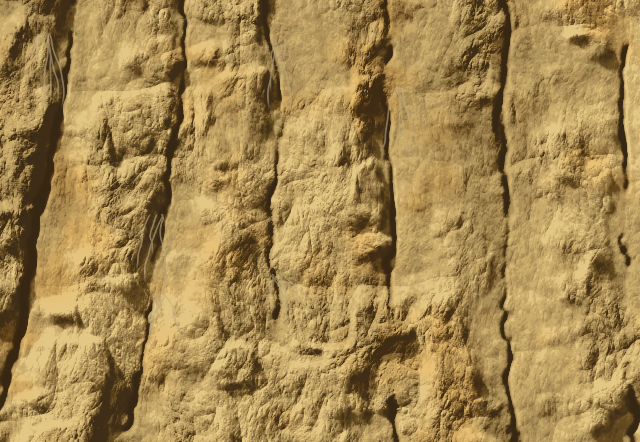
Write a WebGL 2 fragment shader that draws this texture.

```glsl
#version 300 es
precision highp float;
// Sunlit ochre earth bank with eroded vertical gullies, rough clods and dry twigs.

#define GULLY_SPACING 0.265
#define GULLY_OFFSET 0.095
#define GULLY_WIDTH 0.0075
#define RIDGE_HEIGHT 0.032
#define CLOD_SCALE 9.0
#define CLOD_HEIGHT 0.025
#define LIGHT_DIR vec2(-0.6, 0.8)
#define LIGHT_SLOPE 0.5
#define CONTRAST 1.7
#define EXPOSURE 0.54
#define GRAIN 0.26

uniform vec2 u_resolution;
out vec4 fragColor;

float hash(vec2 p) {
    vec3 a = fract(p.xyx * 0.1031);
    a += dot(a, a.yzx + 33.33);
    return fract((a.x + a.y) * a.z);
}

float noise(vec2 p) {
    vec2 i = floor(p), f = fract(p);
    f = f * f * f * (f * (f * 6.0 - 15.0) + 10.0);
    return mix(mix(hash(i), hash(i + vec2(1, 0)), f.x),
               mix(hash(i + vec2(0, 1)), hash(i + vec2(1, 1)), f.x), f.y);
}

// Rounded lumps divided by sharp creases.
float clods(vec2 p) {
    const mat2 turn = mat2(0.8, 0.6, -0.6, 0.8);
    float sum = 0.0, amp = 1.0;
    for (int i = 0; i < 6; i++) {
        sum += amp * abs(2.0 * noise(p) - 1.0);
        p = turn * p * 2.03 + 17.3;
        amp *= 0.5;
    }
    return sum;
}

// Horizontal position in gully periods; whole numbers are gully floors.
float gullyCoord(vec2 p) {
    float lean = mix(-0.15, 0.04, smoothstep(0.35, 0.65, p.x));
    float wander = 0.05 * (noise(p * vec2(3.0, 4.0) + 5.0) - 0.5)
                 + 0.022 * (noise(p * 15.0) - 0.5)
                 + 0.011 * (noise(p * 42.0) - 0.5);
    return (p.x + lean * (p.y - 0.5) + wander - GULLY_OFFSET) / GULLY_SPACING;
}

// Dark broken slot along each gully floor.
float gullySlot(vec2 p, float c) {
    float id = floor(c + 0.5);
    float open = noise(vec2(id * 7.3, p.y * 5.0)) + 0.5 * (noise(p * 24.0 + 13.0) - 0.5);
    float d = (c - id) * GULLY_SPACING / (GULLY_WIDTH * mix(0.6, 1.3, open));
    return exp(-d * d) * smoothstep(0.3, 0.6, open) * mix(0.55, 1.0, hash(vec2(id, 3.0)));
}

float height(vec2 p) {
    float c = gullyCoord(p), u = fract(c);
    float ridge = smoothstep(0.0, 0.6, u) * (1.0 - smoothstep(0.62, 1.0, u));
    ridge *= mix(0.35, 1.2, noise(p * vec2(2.5, 5.0) + 44.0));
    float flank = smoothstep(0.0, 0.8, u) * (1.0 - smoothstep(0.8, 1.0, u));
    vec2 bent = p + 0.035 * vec2(noise(p * 8.0 + 9.0), noise(p * 8.0 + 51.0));
    float patches = 0.65 * noise(bent * vec2(7.0, 4.5) + 31.0) + 0.35 * noise(bent * 19.0);
    float rough = smoothstep(0.3, 0.7, patches + 0.25 * (flank - 0.4));
    float lump = clods(bent * CLOD_SCALE * vec2(1.1, 0.75));
    float boulder = noise(bent * vec2(13.0, 10.0) + 63.0);
    return RIDGE_HEIGHT * ridge + CLOD_HEIGHT * mix(0.35, 1.1, rough) * lump
         + 0.022 * rough * smoothstep(0.4, 0.75, boulder) - 0.015 * gullySlot(p, c);
}

// Earth colours from deep shadow to full sun, spaced by area.
vec3 earth(float t) {
    vec3 c = vec3(0.25, 0.18, 0.09);
    c = mix(c, vec3(0.39, 0.29, 0.12), smoothstep(0.02, 0.135, t));
    c = mix(c, vec3(0.55, 0.44, 0.25), smoothstep(0.135, 0.275, t));
    c = mix(c, vec3(0.68, 0.57, 0.35), smoothstep(0.275, 0.48, t));
    c = mix(c, vec3(0.79, 0.67, 0.42), smoothstep(0.48, 0.725, t));
    c = mix(c, vec3(0.89, 0.78, 0.52), smoothstep(0.725, 0.95, t));
    return c * mix(0.85, 1.0, smoothstep(-0.2, 0.04, t));
}

// Coverage of dry twigs (x) and leaves (y) hanging along the gullies.
vec2 plants(vec2 p, float c) {
    vec2 cover = vec2(0.0);
    float px = 1.0 / u_resolution.y;
    for (int i = 0; i < 30; i++) {
        float k = float(i), clump = floor(k / 5.0);
        vec2 root = vec2(floor(hash(vec2(clump, 11.0)) * 5.0), 0.15 + 0.85 * hash(vec2(clump, 23.0)));
        float len = mix(0.04, 0.2, hash(vec2(k, 37.0)));
        float t = (root.y - p.y) / len;
        float x = p.x - GULLY_OFFSET - root.x * GULLY_SPACING - 0.03 * (hash(vec2(k, 61.0)) - 0.5);
        float bend = 0.14 * (hash(vec2(k, 41.0)) - 0.5);
        x -= bend * t * (1.6 - t) + 0.012 * (noise(vec2(t * 4.0, k)) - 0.5);
        float inside = smoothstep(0.0, 0.05, t) * (1.0 - smoothstep(0.8, 1.0, t));
        cover.x = max(cover.x, inside * (1.0 - smoothstep(0.0004, 0.0004 + 1.3 * px, abs(x))));
        float tuft = length(vec2((c - root.x) * GULLY_SPACING, p.y - root.y)) / 0.026;
        cover.y = max(cover.y, (1.0 - smoothstep(0.3, 1.0, tuft)) * step(0.5, hash(vec2(clump, 53.0))));
    }
    cover.y *= smoothstep(0.55, 0.68, noise(p * vec2(140.0, 90.0)));
    return cover;
}

void main() {
    vec2 p = gl_FragCoord.xy / u_resolution.y;
    float c = gullyCoord(p), h = height(p);

    // Slope towards the sun and cast shadow.
    float lit = (h - height(p + LIGHT_DIR * 0.0025)) / 0.0025;
    float blocked = 0.0;
    for (int i = 1; i <= 8; i++) {
        float d = 0.0075 * float(i);
        blocked = max(blocked, height(p + LIGHT_DIR * d) - h - LIGHT_SLOPE * d);
    }
    float shadow = smoothstep(0.0, 0.008, blocked);

    // Tone: sun, broad stains, fine runs and grain.
    float tone = EXPOSURE + 0.44 * tanh(CONTRAST * lit);
    tone += 0.26 * (noise(p * 3.5 + 70.0) - 0.5) - 0.1 * (1.0 - smoothstep(0.0, 0.6, p.x));
    tone += 0.16 * (noise(vec2(c * 18.0, p.y * 9.0)) - 0.5);
    tone += GRAIN * (0.6 * noise(p * 170.0) + 0.4 * noise(p * 75.0 + 8.0) - 0.5);
    tone = mix(tone, tone * 0.32, shadow) - 0.6 * gullySlot(p, c);

    // Faint rusty stains, then plants.
    vec3 color = earth(tone);
    float stain = 0.6 * noise(p * vec2(6.0, 5.0) + 90.0) + 0.4 * noise(p * 17.0 + 2.0);
    color *= mix(vec3(1.0), vec3(1.02, 0.96, 0.86), smoothstep(0.5, 0.85, stain));
    vec2 cover = plants(p, c);
    color = mix(color, vec3(0.36, 0.38, 0.13) * (0.6 + 0.6 * clamp(tone, 0.0, 1.0)), 0.7 * cover.y);
    color = mix(color, vec3(0.74, 0.67, 0.51), 0.6 * cover.x);
    fragColor = vec4(color, 1.0);
}
```
